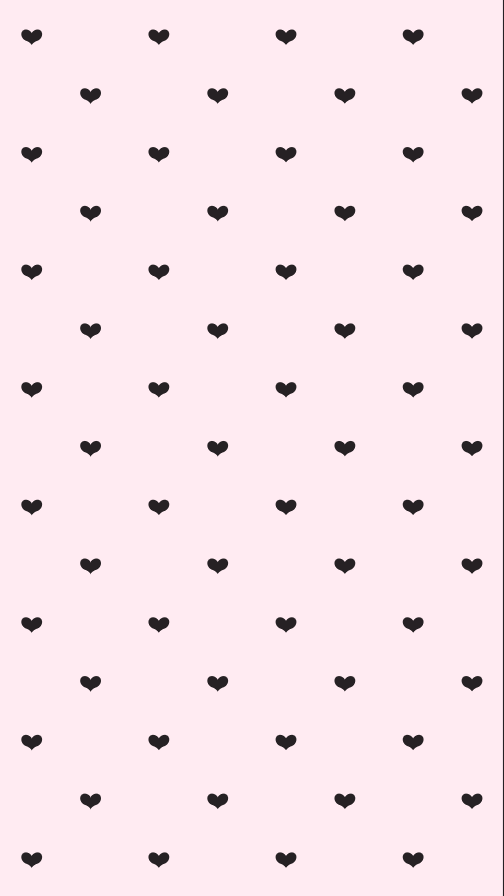
Write a Shadertoy shader that draws this pattern.

```glsl
// Lengths are fractions of the canvas height
const vec3 PINK = vec3(1.00, 0.92, 0.95);
const vec3 INK = vec3(0.15, 0.13, 0.14);
const vec2 PITCH = vec2(0.1419, 0.0656);       // column and row spacing
const vec2 FIRST_HEART = vec2(0.0354, 0.0420); // from the top left corner
const float ROW_SHIFT = 0.0657;                // sideways shift of odd rows
const float HEART_HALF_WIDTH = 0.0116;
const float EDGE_LINE_WIDTH = 0.0012;

// Heart proportions, in half widths
const vec2 LOBE = vec2(0.45, 0.13);
const float LOBE_RADIUS = 0.55;
const vec2 FLANK = vec2(0.617, -1.209);        // centre of the hollow flank arc
const float LOBE_TILT = 0.2;

// Approximate distance to a heart with round lobes and a hollow, pointed tip
float heartDistance(vec2 p) {
    p.x = abs(p.x);
    p.y -= LOBE_TILT * p.x;
    float lobe = length(p - LOBE) - LOBE_RADIUS;

    // The flank arc touches the lobe tangentially
    float centreGap = length(FLANK - LOBE);
    float flank = (centreGap - LOBE_RADIUS) - length(p - FLANK);
    float joinX = mix(LOBE.x, FLANK.x, LOBE_RADIUS / centreGap);
    float body = max(flank, p.x - joinX);
    body = max(body, max(p.y - LOBE.y, FLANK.y - p.y));
    return min(lobe, body);
}

// Offset from the nearest heart in the staggered grid, y up
vec2 heartCell(vec2 fromTopLeft) {
    vec2 p = fromTopLeft - FIRST_HEART;
    float row = floor(p.y / PITCH.y + 0.5);
    p.x -= ROW_SHIFT * mod(row, 2.0);
    p -= PITCH * vec2(floor(p.x / PITCH.x + 0.5), row);
    return vec2(p.x, -p.y);
}

// Antialiased coverage from a signed distance
float coverage(float dist, float pixel) {
    return clamp(0.5 - dist / pixel, 0.0, 1.0);
}

void mainImage(out vec4 fragColor, in vec2 fragCoord) {
    float pixel = 1.0 / iResolution.y;
    vec2 pos = fragCoord * pixel;
    float rightEdge = iResolution.x * pixel;

    // Staggered hearts
    vec2 cell = heartCell(vec2(pos.x, 1.0 - pos.y));
    float heart = heartDistance(cell / HEART_HALF_WIDTH) * HEART_HALF_WIDTH;
    float ink = coverage(heart, pixel);

    // Hairline along the right edge
    ink = max(ink, coverage(rightEdge - EDGE_LINE_WIDTH - pos.x, pixel));

    fragColor = vec4(mix(PINK, INK, ink), 1.0);
}
```
